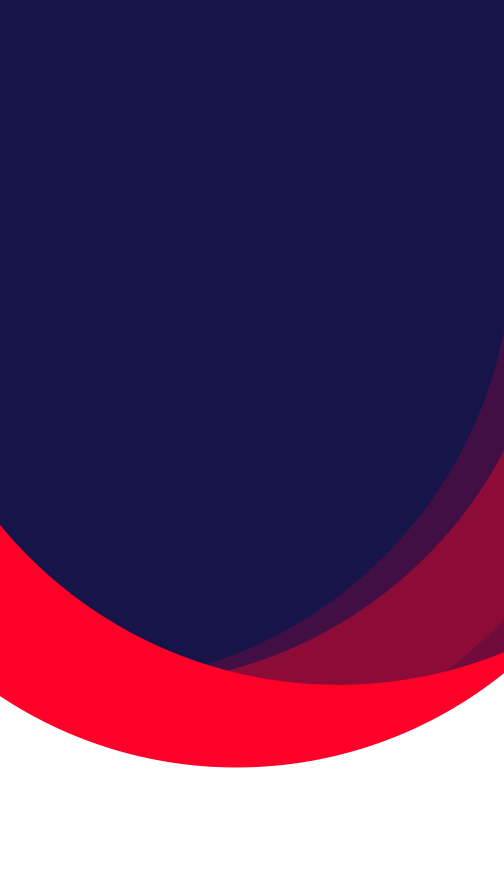
Reproduce this background procedurally as a WebGL 1 fragment shader.

```glsl
precision highp float;
// Flat backdrop of overlapping round-bottomed bowls on white: a red bowl,
// a navy bowl over it, and crimson tints on the navy outside three more bowls.
// Each bowl is a half disc with straight sides going up, in canvas widths.

uniform vec2 u_resolution;

// Smooth coverage of a bowl: 1 inside, 0 outside.
float bowl(vec2 p, vec2 center, float radius) {
  vec2 offset = p - center;
  offset.y = min(offset.y, 0.0);
  return clamp(0.5 + (radius - length(offset)) * u_resolution.x, 0.0, 1.0);
}

void main() {
  vec2 p = gl_FragCoord.xy / u_resolution.x;

  // Navy interior, tinted in steps toward the lower right.
  vec3 inner = vec3(0.44, 0.045, 0.235);
  inner = mix(inner, vec3(0.55, 0.045, 0.215), bowl(p, vec2(0.370, 1.146), 0.868));
  inner = mix(inner, vec3(0.26, 0.06, 0.27), bowl(p, vec2(0.2315, 1.287), 0.868));
  inner = mix(inner, vec3(0.09, 0.08, 0.29), bowl(p, vec2(0.148, 1.287), 0.868));

  // White ground, red bowl, then the tinted bowl on top.
  vec3 color = mix(vec3(1.0), vec3(1.0, 0.0, 0.16), bowl(p, vec2(0.469, 1.102), 0.847));
  color = mix(color, inner, bowl(p, vec2(0.671, 1.287), 0.868));

  gl_FragColor = vec4(color, 1.0);
}
```
